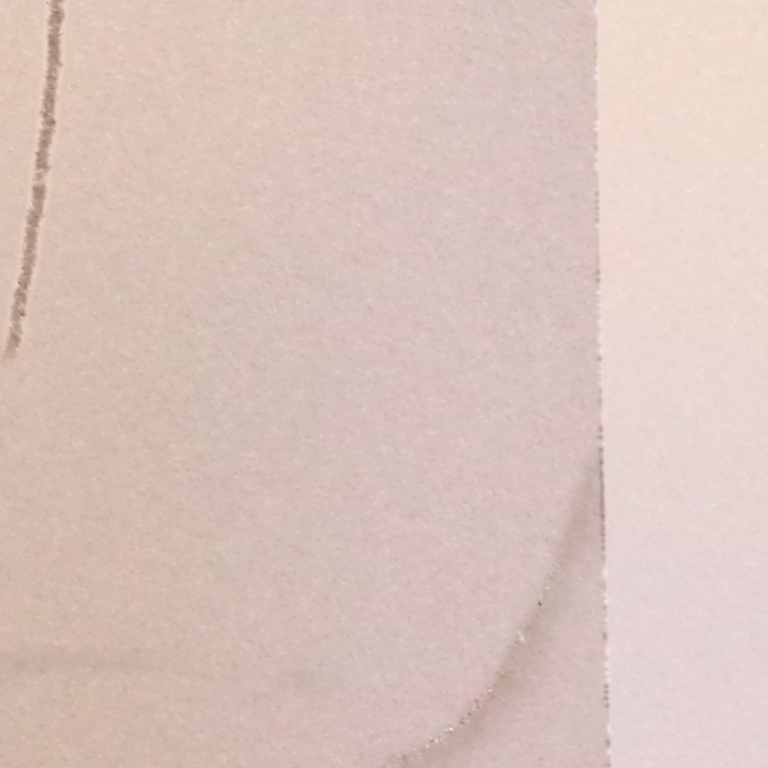
Reproduce this texture procedurally as a WebGL 1 fragment shader.

```glsl
precision highp float;

uniform vec2 u_resolution;

// Panel colours at the corners
const vec3 LEFT_TOP = vec3(0.882, 0.786, 0.728);
const vec3 LEFT_BOTTOM = vec3(0.812, 0.714, 0.660);
const vec3 SEAM_TOP = vec3(0.850, 0.768, 0.745);
const vec3 SEAM_BOTTOM = vec3(0.836, 0.748, 0.744);
const vec3 STRIP_TOP = vec3(0.934, 0.860, 0.814);
const vec3 STRIP_BOTTOM = vec3(0.898, 0.824, 0.830);

// Mark colours
const vec3 CRACK_COLOR = vec3(0.660, 0.545, 0.480);
const vec3 CREASE_COLOR = vec3(0.715, 0.620, 0.575);
const vec3 SEAM_DARK = vec3(0.600, 0.490, 0.480);
const vec3 SEAM_LIGHT = vec3(0.965, 0.910, 0.895);

// Grain
const float FLECK_SCALE = 78.0;
const float GRAIN_SCALE = 165.0;
const float FLECK_STRENGTH = 0.024;
const float GRAIN_STRENGTH = 0.038;
const float BLOTCH_STRENGTH = 0.011;

// Line shapes
const float CRACK_HALF_WIDTH = 0.0072;
const float SEAM_SOFTNESS = 0.0024;
const float BEAD_COUNT = 88.0;

vec2 hash2(vec2 p) {
  vec3 q = fract(p.xyx * vec3(0.1031, 0.1030, 0.0973));
  q += dot(q, q.yzx + 33.33);
  return fract((q.xx + q.yz) * q.zy);
}

// Signed cellular flecks: each cell holds a slanted light or dark blob
float flecks(vec2 p) {
  vec2 cell = floor(p);
  float total = 0.0;
  for (int j = -1; j <= 1; j++) {
    for (int i = -1; i <= 1; i++) {
      vec2 id = cell + vec2(float(i), float(j));
      vec2 tone = hash2(id + 71.0);
      vec2 d = p - id - hash2(id);
      float angle = (tone.y - 0.5) * 1.8 - 0.4;
      float c = cos(angle), s = sin(angle);
      d = vec2(c * d.x + s * d.y, c * d.y - s * d.x);
      float level = 2.0 * tone.x - 1.0;
      total += level * (0.35 + 0.65 * level * level) * exp(-dot(d * d, vec2(3.8, 13.0)));
    }
  }
  return total;
}

// Layered sines for slow drifts of tone
float drift(vec2 p) {
  float total = 0.0;
  float weight = 0.5;
  for (int i = 0; i < 5; i++) {
    total += weight * sin(p.x + 1.7 * sin(p.y * 0.8)) * cos(p.y + sin(p.x * 0.7));
    p = mat2(1.4, 1.2, -1.2, 1.4) * p + 2.3;
    weight *= 0.75;
  }
  return total;
}

// Soft ellipse used for faint smudges
float smudge(vec2 uv, vec2 center, vec2 size) {
  vec2 d = (uv - center) / size;
  return exp(-dot(d, d));
}

void main() {
  vec2 uv = gl_FragCoord.xy / u_resolution;
  float pixel = 1.0 / min(u_resolution.x, u_resolution.y);
  float depth = 1.0 - uv.y;
  float fleck = flecks(uv * FLECK_SCALE);
  float grain = flecks(uv * GRAIN_SCALE + 40.0);
  float rough = drift(uv * 75.0);
  float patches = drift(uv * 28.0 + 3.0);

  // Two panels meeting at a slightly bowed vertical seam
  float seamX = 0.777 + 0.018 * pow(depth, 1.5) + 0.0015 * fleck + 0.0012 * grain;
  float seam = uv.x - seamX;
  float across = smoothstep(0.0, 0.72, uv.x);
  vec3 panel = mix(mix(LEFT_BOTTOM, LEFT_TOP, uv.y), mix(SEAM_BOTTOM, SEAM_TOP, uv.y), across);
  panel -= vec3(0.016, 0.008, 0.002) * smudge(uv, vec2(0.20, 0.50), vec2(0.28, 0.26));
  panel += vec3(0.004, 0.004, 0.014) * smudge(uv, vec2(0.62, 0.52), vec2(0.22, 0.32));
  panel += vec3(0.014, 0.008, 0.005) * smudge(uv, vec2(0.45, 0.88), vec2(0.24, 0.18));
  vec3 strip = mix(STRIP_BOTTOM, STRIP_TOP, smoothstep(0.1, 0.95, uv.y));

  // Faint smudges low on the panel
  float stain = smudge(uv, vec2(0.08, 0.138), vec2(0.13, 0.018));
  stain += 0.75 * smudge(uv, vec2(0.40, 0.112), vec2(0.045, 0.020));
  panel -= vec3(0.046, 0.046, 0.044) * stain * (0.85 + 0.35 * rough + 0.25 * patches);

  // Curved crease: soft patchy shade, longer on its lower side
  float t = max(uv.x - 0.48, 0.0);
  float rise = 3.0 * t * t + 5.0 * t * t * t;
  float slope = 6.0 * t + 15.0 * t * t;
  float crease = (uv.y - rise) / sqrt(1.0 + slope * slope) + 0.003 * fleck;
  crease += 0.0025 * rough + 0.004 * patches;
  float falloff = crease > 0.0 ? 0.015 : 0.034;
  float reach = smoothstep(0.47, 0.54, uv.x) * (1.0 - smoothstep(0.37, 0.44, uv.y));
  float shade = reach * exp(-crease * crease / (falloff * falloff));
  float thin = 1.0 - 0.30 * smudge(uv, vec2(0.73, 0.24), vec2(0.10, 0.06));
  panel = mix(panel, CREASE_COLOR, thin * shade * clamp(0.62 + 0.12 * rough + 0.16 * patches, 0.0, 1.0));

  // Sparse light and dark nicks on the upper lip of the crease
  float lip = exp(-pow((crease - 0.006) / 0.0045, 2.0)) * reach * smoothstep(0.30, 0.20, uv.y);
  panel += lip * (0.12 * fleck + 0.15 * grain - 0.010);

  vec3 color = mix(panel, strip, smoothstep(-SEAM_SOFTNESS, SEAM_SOFTNESS, seam));

  // Blotches of warm and cool tint, and the fine grain
  float warm = drift(uv * vec2(14.0, 20.0) + 1.0);
  float green = drift(uv * vec2(19.0, 26.0) + 7.0);
  color += BLOTCH_STRENGTH * (warm * vec3(0.8, -0.2, -0.4) + green * vec3(-0.4, 0.5, -0.2));
  float calm = mix(1.0, 0.6, step(0.0, seam));
  color += calm * (FLECK_STRENGTH * fleck + GRAIN_STRENGTH * grain + 0.006 * rough);

  // Uneven beads along the seam: pale and dark nicks of varied length
  float along = uv.y * BEAD_COUNT + 0.7 * sin(uv.y * 61.0);
  vec2 bead = hash2(vec2(floor(along), 5.0));
  float beadShape = smoothstep(0.5, 0.1, abs(fract(along) - 0.5));
  float lightLine = exp(-pow((seam + 0.002 * (bead.y - 0.3)) / 0.0036, 2.0));
  float darkLine = exp(-pow((seam + 0.0025) / 0.0034, 2.0));
  color = mix(color, SEAM_LIGHT, 0.75 * lightLine * beadShape * smoothstep(0.45, 0.9, bead.x));
  float lowerSeam = 1.0 - 0.6 * smoothstep(0.55, 0.85, uv.y);
  color = mix(color, SEAM_DARK, 0.45 * lowerSeam * darkLine * beadShape * smoothstep(0.5, 0.1, bead.x));
  float gap = smoothstep(0.28, 0.33, uv.y) * (1.0 - smoothstep(0.37, 0.44, uv.y));
  color = mix(color, SEAM_DARK, darkLine * gap * clamp(0.62 + 0.3 * rough, 0.0, 0.9));

  // Ragged crack at the upper left, with pale rims and one pale break
  float crackX = 0.074 - 0.05 * depth - 0.18 * depth * depth + 0.001 * sin(uv.y * 70.0);
  float crack = abs(uv.x - crackX) - CRACK_HALF_WIDTH + 0.003 * fleck + 0.003 * grain + 0.0012 * rough;
  float crackEnd = 1.0 - smoothstep(0.43, 0.485, depth);
  float crackMask = crackEnd * (1.0 - smoothstep(-0.0035 - pixel, 0.003 + pixel, crack));
  crackMask *= 1.0 - 0.7 * exp(-pow((depth - 0.238) / 0.004, 2.0));
  color += 0.030 * crackEnd * exp(-pow((crack - 0.005) / 0.0035, 2.0));
  vec3 crackTone = CRACK_COLOR + 0.08 * fleck + 0.12 * grain + 0.03 * rough;
  color = mix(color, crackTone, 0.85 * crackMask);

  gl_FragColor = vec4(clamp(color, 0.0, 1.0), 1.0);
}
```
